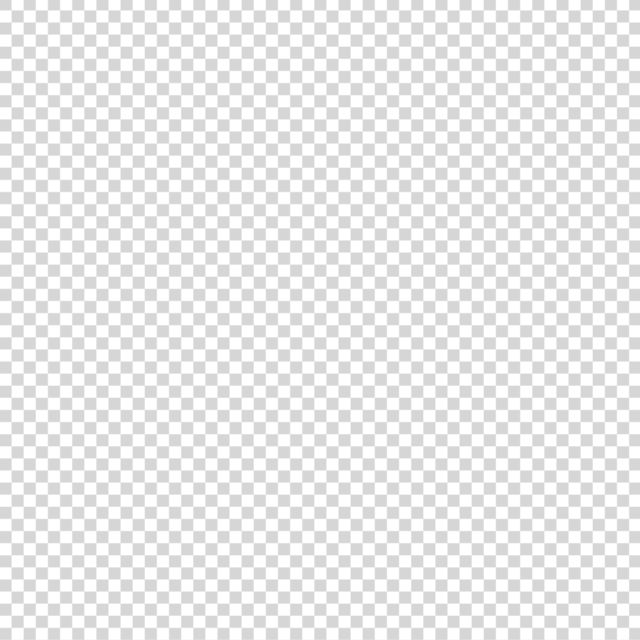
This pattern is drawn by a Shadertoy shader. Its source:

```glsl
const float CELLS_ACROSS = 52.86;          // squares per canvas height
const vec2  GRID_PHASE   = vec2(0.04, 0.0); // grid shift, in squares
const float EDGE_WIDTH   = 0.12;           // soft border, in squares
const vec3  LIGHT_COLOR  = vec3(1.0);
const vec3  GRAY_COLOR   = vec3(0.84);

// Square wave of period 2 with ramps: +1 on even cells, -1 on odd cells
vec2 softSquareWave(vec2 cell, float rampWidth) {
    vec2 edgeDistance = 0.5 - abs(mod(cell + 0.5, 2.0) - 1.0);
    return clamp(2.0 * edgeDistance / rampWidth, -1.0, 1.0);
}

// Coverage of the gray squares, 0 to 1
float checkerMask(vec2 cell, float rampWidth) {
    vec2 wave = softSquareWave(cell, rampWidth);
    return 0.5 + 0.5 * wave.x * wave.y;
}

void mainImage(out vec4 fragColor, in vec2 fragCoord) {
    float cellsPerPixel = CELLS_ACROSS / iResolution.y;
    vec2 cell = fragCoord * cellsPerPixel + GRID_PHASE;

    // Keep the ramp at least one pixel wide on small canvases
    float rampWidth = max(EDGE_WIDTH, cellsPerPixel);

    vec3 color = mix(LIGHT_COLOR, GRAY_COLOR, checkerMask(cell, rampWidth));
    fragColor = vec4(color, 1.0);
}
```
